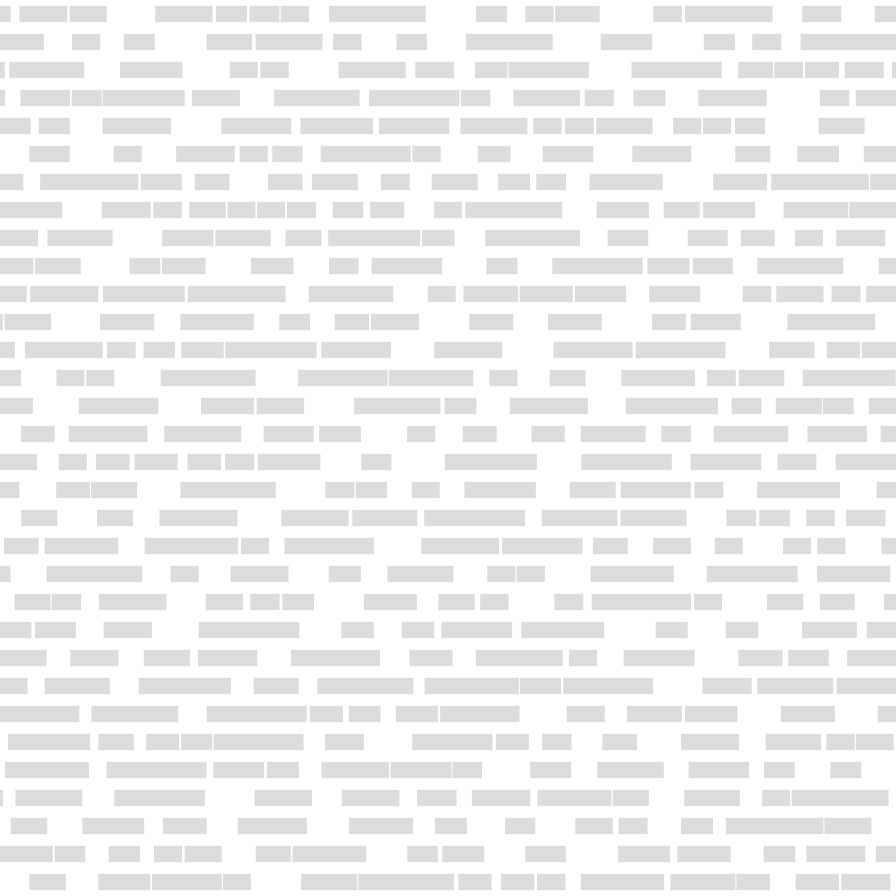
Write a Shadertoy shader that draws this pattern.

```glsl
// Rows of flat grey dashes on white, with uneven lengths and gaps.
// Each row is walked from left to right, adding hashed bar lengths and gaps;
// every bar adds its exact box coverage, so edges and hairline seams stay smooth.

const float ROWS        = 32.0;   // rows down the canvas; one row pitch = 1 unit
const float BAR_HEIGHT  = 0.583;
const float BAR_MIN     = 1.0;    // shortest bar
const float BAR_RANGE   = 2.6;    // extra length of the longest bar
const float BAR_SKEW    = 2.2;    // higher favours short bars
const float GAP_MIN     = 0.03;   // hairline seam
const float GAP_RANGE   = 1.9;
const float GAP_SKEW    = 1.75;   // higher favours narrow gaps
const float START_RANGE = 3.0;    // how far left of the canvas a row may begin
const int   MAX_BARS    = 40;
const vec3  PAPER       = vec3(1.0);
const vec3  BAR_COLOR   = vec3(0.865);

// Two random values in 0..1 from integer mixing
vec2 hash2(uvec2 v) {
    v = v * 1664525u + 1013904223u;
    v.x += v.y * 1664525u;
    v.y += v.x * 1664525u;
    v ^= v >> 16u;
    v.x += v.y * 1664525u;
    v.y += v.x * 1664525u;
    v ^= v >> 16u;
    return vec2(v & 65535u) / 65535.0;
}

// Share of a pixel of width px, centred on x, that lies between a and b
float coverage(float x, float a, float b, float px) {
    return max(min(x + 0.5 * px, b) - max(x - 0.5 * px, a), 0.0) / px;
}

// Bar coverage along one row
float dashes(float x, uint row, float px) {
    float left = -START_RANGE * hash2(uvec2(row, 977u)).x;
    float ink = 0.0;
    for (int i = 0; i < MAX_BARS; i++) {
        if (left > x + px) break;
        vec2 rnd = hash2(uvec2(row, uint(i)));
        float right = left + BAR_MIN + BAR_RANGE * pow(rnd.x, BAR_SKEW);
        ink += coverage(x, left, right, px);
        left = right + GAP_MIN + GAP_RANGE * pow(rnd.y, GAP_SKEW);
    }
    return min(ink, 1.0);
}

void mainImage(out vec4 fragColor, in vec2 fragCoord) {
    vec2 px = ROWS / iResolution.xy;
    vec2 p = fragCoord * px;

    float y = fract(p.y) - 0.5;
    float band = coverage(y, -0.5 * BAR_HEIGHT, 0.5 * BAR_HEIGHT, px.y);
    float ink = band * dashes(p.x, uint(p.y), px.x);

    fragColor = vec4(mix(PAPER, BAR_COLOR, ink), 1.0);
}
```
